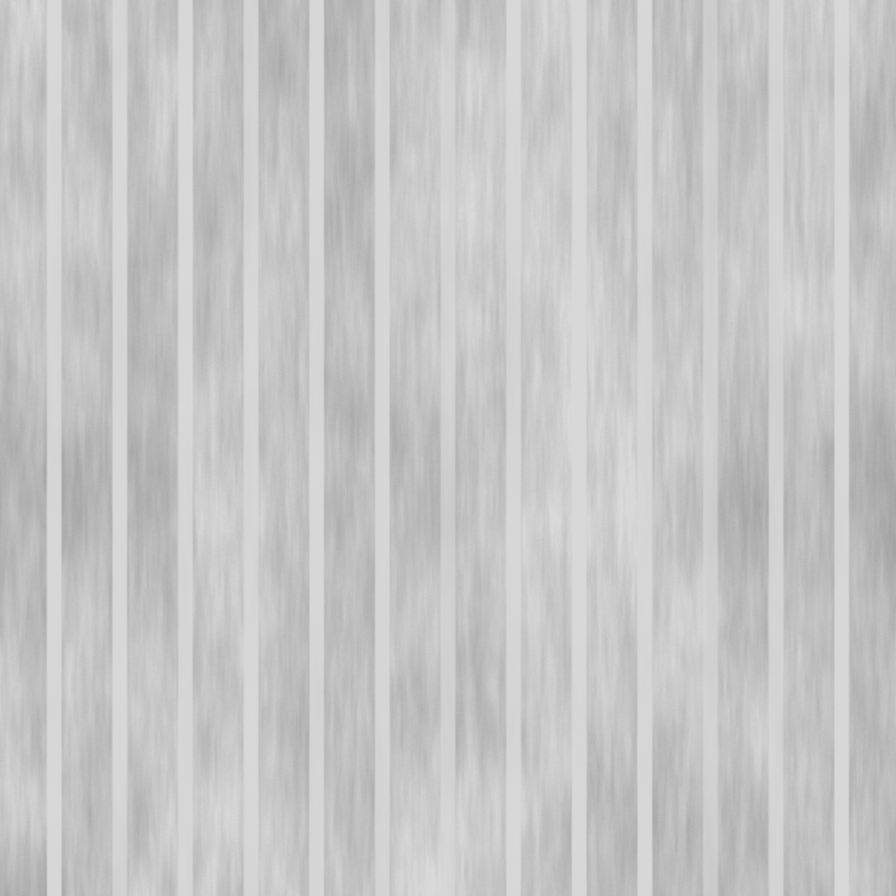
Write a three.js fragment shader that draws this texture.

```glsl
varying vec2 vUv;

const float STRIPE_PITCH = 0.07324;
const float FIRST_STRIPE = 0.0605;
const float STRIPE_WIDTH = 0.0165;
const float EDGE_SOFTNESS = 0.0016;
const vec3 STRIPE_COLOR = vec3(0.848);
const vec3 DARK_STAIN = vec3(0.60);
const vec3 PALE_WASH = vec3(0.85);

float hash(vec2 p) {
  vec3 q = fract(vec3(p.xyx) * 0.1031);
  q += dot(q, q.yzx + 33.33);
  return fract((q.x + q.y) * q.z);
}

float valueNoise(vec2 p) {
  vec2 cell = floor(p);
  vec2 f = fract(p);
  f = f * f * (3.0 - 2.0 * f);
  float low = mix(hash(cell), hash(cell + vec2(1.0, 0.0)), f.x);
  float high = mix(hash(cell + vec2(0.0, 1.0)), hash(cell + vec2(1.0)), f.x);
  return mix(low, high, f.y);
}

float fbm(vec2 p) {
  float sum = 0.0;
  float weight = 0.5;
  for (int i = 0; i < 5; i++) {
    sum += weight * valueNoise(p);
    p = p * 2.03 + vec2(17.3, 9.1);
    weight *= 0.5;
  }
  return sum / 0.96875;
}

// Signed wear, centred on zero
float wear(vec2 uv, vec2 frequency, float seed) {
  return fbm(uv * frequency + seed) - 0.5;
}

float stripeMask(float offset, float width) {
  return 1.0 - smoothstep(-EDGE_SOFTNESS, EDGE_SOFTNESS, abs(offset) - 0.5 * width);
}

// Weathered surface, 0 is stained and 1 is washed pale
float surfaceTone(vec2 uv, float panel) {
  float clouds = wear(uv, vec2(8.0, 4.5), 3.0);
  float stains = wear(uv, vec2(26.0, 9.0), 41.0);
  float panelStain = valueNoise(vec2(panel * 7.0 + 2.5, uv.y * 4.0 + panel)) - 0.5;
  float streaks = wear(uv, vec2(130.0, 12.0), 73.0);
  float fibres = valueNoise(uv * vec2(310.0, 34.0) + 11.0) - 0.5;
  float grain = hash(floor(uv * 512.0)) - 0.5;
  float centreLight = 0.09 * exp(-14.0 * pow(uv.x - 0.54, 2.0)) - 0.04;
  return 0.62 + 0.85 * clouds + 0.40 * stains + 0.16 * panelStain
    + 0.44 * streaks + 0.13 * fibres + 0.05 * grain + centreLight;
}

void main() {
  // Position within the repeated panels
  float column = (vUv.x - FIRST_STRIPE) / STRIPE_PITCH;
  float stripe = floor(column + 0.5);
  float offset = (column - stripe) * STRIPE_PITCH;
  float panel = floor(column) + 5.0;

  // Streaked panels, slightly darker along the stripe edges
  float tone = surfaceTone(vUv, panel);
  float edgeDistance = abs(offset) - 0.5 * STRIPE_WIDTH;
  float edgeWear = valueNoise(vec2(stripe * 3.0 + 20.0, vUv.y * 9.0));
  tone -= 0.13 * edgeWear * exp(-max(edgeDistance, 0.0) * 260.0);
  vec3 color = mix(DARK_STAIN, PALE_WASH, clamp(tone, 0.0, 1.0));

  // Pale stripes with uneven coverage
  float strength = mix(0.66, 1.0, hash(vec2(stripe + 8.0, 4.0)));
  float fade = valueNoise(vec2(stripe * 5.0 + 30.0, vUv.y * 5.0));
  float coverage = clamp(strength + 0.25 * (fade - 0.4), 0.0, 0.97);
  color = mix(color, STRIPE_COLOR, stripeMask(offset, STRIPE_WIDTH) * coverage);

  gl_FragColor = vec4(color, 1.0);
}
```
